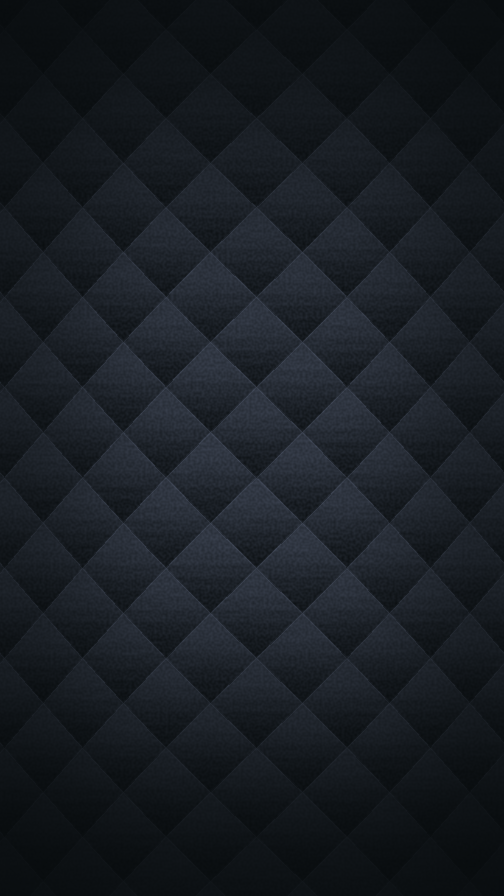
Reproduce this pattern procedurally as a WebGL 2 fragment shader.

```glsl
#version 300 es
precision highp float;
// Dark quilted diamonds: each one fades in soft bands from a slate top to a
// dark foot, with hairline edges, fabric grain and a broad central glow.
// Diagonal lattice coordinates give the cells; stretch, glow and noise wrap.

uniform vec2 u_resolution;
out vec4 fragColor;

const float TAU = 6.2831853;

// Lattice
const vec2 REPEATS = vec2(6.0, 10.0);       // diamonds across and down
const vec2 ANCHOR = vec2(0.509, 0.467);     // a diamond corner on the canvas
const vec2 STRETCH = vec2(0.085, 0.016);    // widens the middle, in repeats
const float LINE_HALF_WIDTH = 0.009;        // in repeats
const float LINE_GAIN = 0.30;

// Shading
const vec3 NIGHT = vec3(0.028, 0.043, 0.050);
const vec3 SLATE = vec3(0.170, 0.194, 0.235);
const float FOOT_TONE = 0.38;
const float TOP_TONE = 1.15;
const float FADE_END = 0.80;                // height where the top tone is full
const float BANDS = 7.0;                    // soft steps in each diamond
const float BAND_MIX = 0.75;
const float CELL_VARIATION = 0.04;

// Central glow
const vec2 GLOW_CENTRE = vec2(0.5, 0.505);
const float SIDE_LIGHT = 0.52;
const float END_LIGHT = 0.18;
const float GLOW_SPREAD = 1.8;

// Fabric grain: noise cells over the whole canvas
const vec2 GRAIN_CELLS = vec2(180.0, 320.0);
const vec2 STREAK_CELLS = vec2(18.0, 160.0);
const float GRAIN_AMOUNT = 0.34;
const float STREAK_AMOUNT = 0.09;

float hash(vec2 p) {
    vec3 q = fract(vec3(p.xyx) * 0.1031);
    q += dot(q, q.yzx + 33.33);
    return fract((q.x + q.y) * q.z);
}

float cornerSlope(vec2 cell, vec2 offset, vec2 period) {
    float angle = TAU * hash(mod(cell, period));
    return dot(vec2(cos(angle), sin(angle)), offset);
}

// Gradient noise that wraps after `period` cells
float wrappedNoise(vec2 p, vec2 period) {
    vec2 cell = floor(p);
    vec2 f = fract(p);
    vec2 w = f * f * f * (f * (f * 6.0 - 15.0) + 10.0);
    vec2 e = vec2(1.0, 0.0);
    float low = mix(cornerSlope(cell, f, period),
                    cornerSlope(cell + e.xy, f - e.xy, period), w.x);
    float high = mix(cornerSlope(cell + e.yx, f - e.yx, period),
                     cornerSlope(cell + e.xx, f - e.xx, period), w.x);
    return mix(low, high, w.y);
}

// Steps with eased risers
float softBands(float h) {
    float s = h * BANDS;
    return (floor(s) + smoothstep(0.55, 1.0, fract(s))) / BANDS;
}

// Periodic light, brightest at the centre
float centralGlow(vec2 uv) {
    vec2 falloff = 0.5 - 0.5 * cos(TAU * (uv - GLOW_CENTRE));
    vec2 g = 1.0 - pow(max(falloff, 0.0), vec2(GLOW_SPREAD));
    return mix(SIDE_LIGHT, 1.0, g.x) * mix(END_LIGHT, 1.0, g.y);
}

void main() {
    vec2 uv = gl_FragCoord.xy / u_resolution;
    vec2 fromAnchor = uv - ANCHOR;
    vec2 p = fromAnchor * REPEATS - STRETCH * sin(TAU * fromAnchor);

    // Diagonal axes: integer values lie on the diamond edges
    vec2 diagonal = vec2(p.x + p.y, p.y - p.x);
    vec2 cell = floor(diagonal);
    vec2 local = fract(diagonal);
    float height = 0.5 * (local.x + local.y);

    // Banded fade from foot to top, with slight change between diamonds
    float fade = mix(height, softBands(height), BAND_MIX);
    float tone = mix(FOOT_TONE, TOP_TONE, smoothstep(0.0, FADE_END, fade));
    vec2 id = mod(vec2(cell.x - cell.y, cell.x + cell.y + 1.0), 2.0 * REPEATS);
    tone += CELL_VARIATION * (hash(id + 7.0) - 0.5);

    // Fabric
    tone += GRAIN_AMOUNT * wrappedNoise(uv * GRAIN_CELLS, GRAIN_CELLS);
    tone += STREAK_AMOUNT * wrappedNoise(uv * STREAK_CELLS, STREAK_CELLS);

    // Hairline edges
    vec2 edge = min(local, 1.0 - local) * inversesqrt(2.0);
    float pixel = REPEATS.y / u_resolution.y;
    float line = 1.0 - smoothstep(LINE_HALF_WIDTH - 0.5 * pixel,
                                  LINE_HALF_WIDTH + 0.5 * pixel,
                                  min(edge.x, edge.y));
    tone += LINE_GAIN * line;

    fragColor = vec4(mix(NIGHT, SLATE, tone * centralGlow(uv)), 1.0);
}
```
